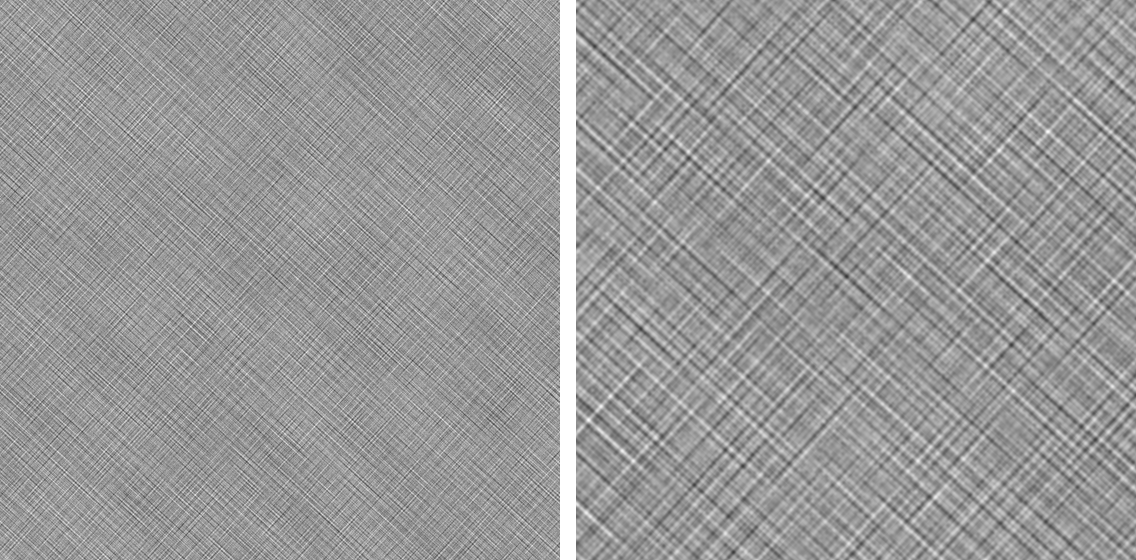
Left: the whole. Right: its middle third, enlarged.
Reproduce this texture procedurally as a three.js fragment shader.

```glsl
// Grey cloth of fine diagonal threads crossing at right angles
varying vec2 vUv;

const vec3 CLOTH_COLOR = vec3(0.591);
const float FALL_ANGLE = -0.74;      // direction of the stronger threads, radians
const float FINE_THREADS = 360.0;    // thread cells per canvas width
const float COARSE_THREADS = 215.0;
const float FALL_STREAKS = 17.0;     // streak cells per canvas width, along a thread
const float RISE_STREAKS = 22.0;
const vec2 FALL_CONTRAST = vec2(0.86, 0.38);  // fine, coarse
const vec2 RISE_CONTRAST = vec2(0.75, 0.28);
const float CLOUD_SCALE = 12.0;
const float CLOUD_CONTRAST = 0.045;
const float GRAIN_SCALE = 480.0;
const float GRAIN_CONTRAST = 0.11;

float hash(vec2 p) {
  vec3 q = fract(vec3(p.xyx) * 0.1031);
  q += dot(q, q.yzx + 33.33);
  return fract((q.x + q.y) * q.z);
}

// Smooth value noise centred on zero
float noise(vec2 p) {
  vec2 cell = floor(p);
  vec2 f = smoothstep(0.0, 1.0, fract(p));
  float low = mix(hash(cell), hash(cell + vec2(1.0, 0.0)), f.x);
  float high = mix(hash(cell + vec2(0.0, 1.0)), hash(cell + 1.0), f.x);
  return mix(low, high, f.y) - 0.5;
}

// Slope along one thread, shifted so that neighbours do not line up
float threadSlope(float along, float row) {
  float x = along + 7.0 * hash(vec2(row, 71.0));
  float cell = floor(x);
  float f = smoothstep(0.0, 1.0, x - cell);
  return mix(hash(vec2(cell, row)), hash(vec2(cell + 1.0, row)), f) - 0.5;
}

// Parallel threads along x: gradient noise across y, so light and dark
// lines balance and leave no broad bands
float threads(vec2 p) {
  float row = floor(p.y);
  float y = p.y - row;
  float below = threadSlope(p.x, row) * y;
  float above = threadSlope(p.x, row + 1.0) * (y - 1.0);
  return mix(below, above, smoothstep(0.0, 1.0, y));
}

// Fine and coarse threads of one direction
float weave(vec2 p, float streaks, vec2 contrast) {
  float fine = threads(p * vec2(streaks, FINE_THREADS) + 900.0);
  float coarse = threads(p * vec2(streaks * 0.8, COARSE_THREADS) + 2300.0);
  return dot(vec2(fine, coarse), contrast);
}

void main() {
  vec2 dir = vec2(cos(FALL_ANGLE), sin(FALL_ANGLE));
  vec2 fall = vec2(dot(vUv, dir), dot(vUv, vec2(-dir.y, dir.x)));
  vec2 rise = fall.yx + vec2(5.0, 3.0);

  // Crossing threads
  float tone = weave(fall, FALL_STREAKS, FALL_CONTRAST)
             + weave(rise, RISE_STREAKS, RISE_CONTRAST);

  // Broad soft patches, stretched along the stronger threads
  tone += CLOUD_CONTRAST * noise(fall * CLOUD_SCALE * vec2(0.7, 1.4) + 40.0);

  // Small irregularities of the fibre
  tone += GRAIN_CONTRAST * noise(fall * GRAIN_SCALE + 500.0);

  gl_FragColor = vec4(clamp(CLOTH_COLOR + tone, 0.0, 1.0), 1.0);
}
```
